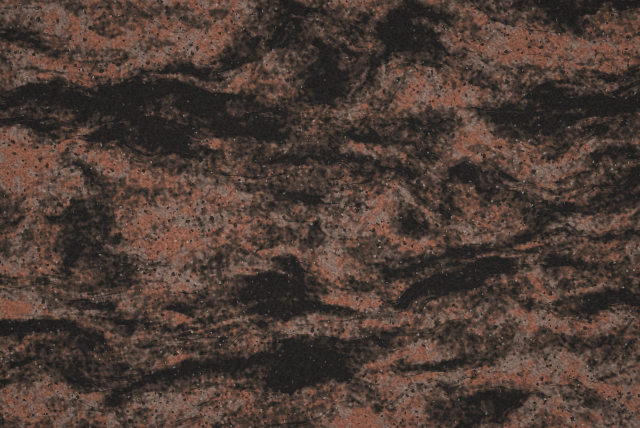
Reproduce this texture procedurally as a WebGL 2 fragment shader.

```glsl
#version 300 es
precision highp float;
// Polished granite: dark mica bands drift sideways through salmon and grey
// feldspar. Warped, stretched fractal noise gives the bands and wisps; fine
// noise gives the crystals; jittered cells hold black specks and pale glints.

#define BAND_SCALE vec2(3.0, 9.0)
#define STREAK_SCALE vec2(9.0, 28.0)
#define WISP_SCALE vec2(6.0, 19.0)
#define BAND_CONTRAST 1.25
#define STREAK_CONTRAST 1.45
#define GRAIN_CONTRAST 0.50
#define GRAIN_SCALE 150.0
#define BASE_TONE 0.54
#define SPECK_CELLS 52.0
#define GLINT_CELLS 85.0
#define EDGE_SHADE 0.16

uniform vec2 u_resolution;
out vec4 fragColor;

const vec3 MICA = vec3(0.140, 0.132, 0.126);
const vec3 BROWN = vec3(0.262, 0.217, 0.192);
const vec3 SALMON = vec3(0.54, 0.350, 0.280);
const vec3 GREY_PINK = vec3(0.50, 0.410, 0.37);
const vec3 QUARTZ = vec3(0.62, 0.59, 0.55);
const mat2 TURN = mat2(0.82, 0.57, -0.57, 0.82);

float hash(vec2 p) {
    return fract(sin(dot(p, vec2(127.1, 311.7))) * 43758.5453);
}

float noise(vec2 p) {
    vec2 cell = floor(p), f = fract(p);
    f = f * f * (3.0 - 2.0 * f);
    float low = mix(hash(cell), hash(cell + vec2(1, 0)), f.x);
    float high = mix(hash(cell + vec2(0, 1)), hash(cell + vec2(1, 1)), f.x);
    return mix(low, high, f.y);
}

// Fractal noise, centred on zero; each octave is turned a little.
float fbm(vec2 p) {
    float sum = 0.0, amplitude = 0.5;
    for (int i = 0; i < 5; i++) {
        sum += amplitude * (noise(p) - 0.5);
        p = mat2(1.94, 0.36, -0.36, 1.94) * p + 17.3;
        amplitude *= 0.5;
    }
    return sum;
}

// Broad waves carry the bands, small eddies curl their edges.
vec2 flow(vec2 p) {
    vec2 wave = vec2(fbm(p * vec2(1.5, 2.4) + 3.1), fbm(p * vec2(1.7, 2.2) + 41.7));
    p += wave * vec2(0.35, 0.30);
    vec2 eddy = vec2(fbm(p * vec2(6.0, 8.0) + 9.4), fbm(p * vec2(6.0, 8.0) + 63.2));
    return p + eddy * vec2(0.20, 0.13);
}

// Coverage of round spots, one at most in each cell; radii in cell units.
float spots(vec2 p, float cells, float chance, float smallest, float largest, float seed) {
    vec2 g = TURN * p * cells, cell = floor(g) + seed;
    vec2 centre = 0.35 + 0.3 * vec2(hash(cell + 5.1), hash(cell + 8.7));
    float size = hash(cell + 2.3);
    float radius = mix(smallest, largest, size * size);
    float edge = 0.7 * cells / u_resolution.y;
    float ragged = 0.3 * (noise(g * 4.0 + seed) - 0.5);
    float d = length(fract(g) - centre) + ragged - radius;
    return step(hash(cell + 13.9), chance) * (1.0 - smoothstep(-edge, edge, d));
}

void main() {
    vec2 p = gl_FragCoord.xy / u_resolution.y;
    vec2 q = flow(p);
    vec2 grainPoint = TURN * p * GRAIN_SCALE;

    // Bands, streaks and thin dark wisps set the local share of mica.
    float tone = BASE_TONE + BAND_CONTRAST * fbm(q * BAND_SCALE + 7.0);
    tone += STREAK_CONTRAST * fbm(q * STREAK_SCALE + 29.0);
    float ridge = abs(fbm(q * WISP_SCALE + 53.0));
    tone -= 0.22 * (1.0 - smoothstep(0.0, 0.055, ridge));

    // Crystals of two sizes break up every edge.
    float coarse = noise(grainPoint * 0.5 + 11.0) - 0.5;
    float fine = noise(grainPoint + 31.0) - 0.5;
    float body = smoothstep(0.1, 0.5, tone);
    tone += GRAIN_CONTRAST * (0.5 * coarse + fine) * mix(0.45, 1.0, body);

    // Feldspar leans to salmon or grey, crystal by crystal.
    float tint = 1.1 * fbm(q * vec2(12.0, 22.0) + 83.0) + 1.5 * fbm(TURN * p * 60.0 + 19.0);
    float greyness = smoothstep(-0.28, 0.32, tint + 0.3 * fine);
    vec3 feldspar = mix(SALMON, GREY_PINK, greyness);
    vec3 color = mix(MICA, BROWN, smoothstep(0.16, 0.48, tone));
    color = mix(color, feldspar, smoothstep(0.40, 0.92, tone));

    // Black specks in the pale stone, glints everywhere.
    float specks = spots(p, SPECK_CELLS, 0.22, 0.08, 0.27, 3.0);
    specks = max(specks, spots(p + 0.37, SPECK_CELLS * 1.7, 0.20, 0.10, 0.28, 71.0));
    color = mix(color, MICA, 0.8 * specks * body);
    float glints = spots(p, GLINT_CELLS, 0.10, 0.08, 0.22, 127.0);
    color = mix(color, QUARTZ, glints * mix(0.3, 0.7, body));

    // Fine surface grain and a soft fall-off towards the corners.
    color *= 1.0 + 0.36 * (noise(TURN * p * 280.0) - 0.5);
    vec2 fromCentre = 2.0 * gl_FragCoord.xy / u_resolution - 1.0;
    color *= 1.04 - EDGE_SHADE * dot(fromCentre, fromCentre) * 0.5;
    fragColor = vec4(color, 1.0);
}
```
